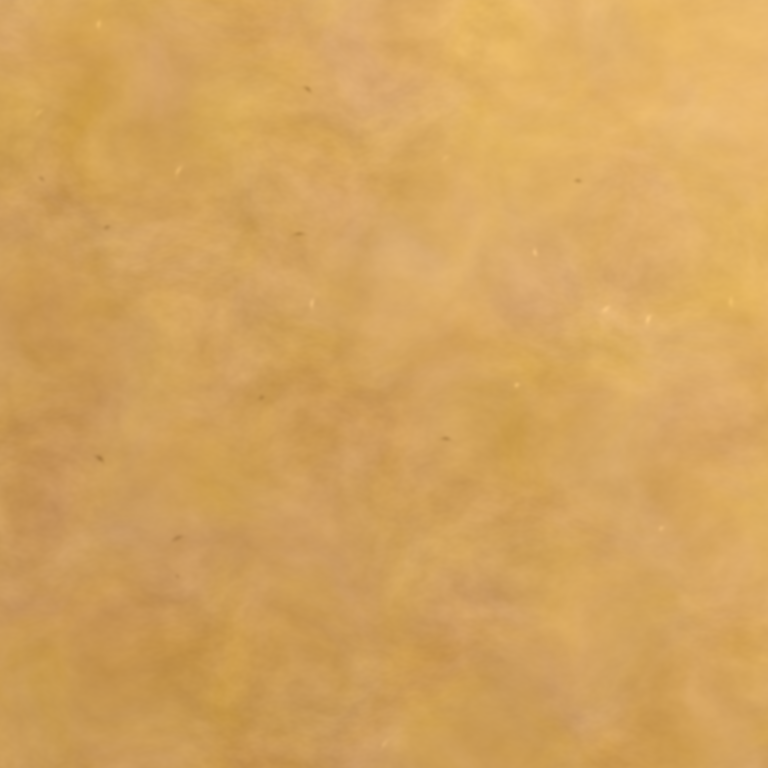
Reproduce this texture procedurally as a three.js fragment shader.

```glsl
// Softly mottled ochre plaster, lit from the upper right.
// Warped gradient noise drives tone and hue separately, finer octaves give
// trowelled relief, and a sparse grid adds tiny dark nicks and pale bumps.

#define SHADE vec3(0.778, 0.588, 0.330)
#define LIGHT vec3(0.930, 0.742, 0.440)
#define LIGHT_FALLOFF 1.75
#define BLOTCH_SCALE 5.0
#define TONE_AMOUNT 0.070
#define HUE_AMOUNT 0.115
#define RELIEF_SCALE 17.0
#define RELIEF_AMOUNT 0.052
#define FLECK_CELLS 11.0
#define FLECK_SHARE 0.17

varying vec2 vUv;

vec2 hash2(vec2 p) {
  vec3 q = fract(p.xyx * vec3(0.1031, 0.1030, 0.0973));
  q += dot(q, q.yzx + 33.33);
  return fract((q.xx + q.yz) * q.zy);
}

float gradientAt(vec2 cell, vec2 offset) {
  float angle = 6.2832 * hash2(cell).x;
  return dot(vec2(cos(angle), sin(angle)), offset);
}

float gradientNoise(vec2 p) {
  vec2 i = floor(p), f = fract(p);
  vec2 u = f * f * f * (f * (f * 6.0 - 15.0) + 10.0);
  vec2 e = vec2(1.0, 0.0);
  float low = mix(gradientAt(i, f), gradientAt(i + e.xy, f - e.xy), u.x);
  float high = mix(gradientAt(i + e.yx, f - e.yx), gradientAt(i + e.xx, f - e.xx), u.x);
  return mix(low, high, u.y);
}

// Octaves turn as they shrink, so the lattice does not show
float fbm(vec2 p, float gain) {
  float sum = 0.0, weight = 0.6;
  for (int octave = 0; octave < 4; octave++) {
    sum += weight * gradientNoise(p);
    p = mat2(1.6, 1.2, -1.2, 1.6) * p + 17.3;
    weight *= gain;
  }
  return sum;
}

// Signed fleck mask: negative for dark nicks, positive for pale bumps
float flecks(vec2 uv) {
  vec2 p = uv * FLECK_CELLS;
  vec2 cell = floor(p);
  vec2 pick = hash2(cell + 71.0);
  vec2 shape = hash2(cell + 139.0);
  vec2 d = fract(p) - mix(vec2(0.25), vec2(0.75), hash2(cell + 211.0));
  float pale = step(0.65, pick.y);
  float angle = mix(-0.8, 0.5, shape.x) + pale * 1.3;
  float c = cos(angle), s = sin(angle);
  d = vec2(c * d.x + s * d.y, c * d.y - s * d.x);
  d.y += 1.5 * d.x * d.x;
  d /= vec2(mix(0.04, 0.085, shape.y), 0.036);
  float strength = mix(0.25, 1.0, fract(shape.x * 7.0));
  return exp(-dot(d, d)) * strength * mix(-1.0, 0.65, pale) * step(pick.x, FLECK_SHARE);
}

void main() {
  vec2 uv = vUv;

  // Broad light falling off from the upper right corner
  float light = pow(clamp(0.5 * (uv.x + uv.y), 0.0, 1.0), LIGHT_FALLOFF);
  vec3 color = mix(SHADE, LIGHT, light);

  // Cloudy tone, and drifts between golden and pinkish pigment
  vec2 warp = vec2(gradientNoise(uv * 7.0 + 3.7), gradientNoise(uv * 7.0 + 41.2));
  vec2 p = uv * BLOTCH_SCALE + 0.35 * warp;
  float tone = fbm(p + 8.4, 0.58);
  float hue = fbm(p * 1.1 + 27.9, 0.62);
  color += TONE_AMOUNT * tone * vec3(0.9, 1.0, 0.8);
  color += HUE_AMOUNT * hue * vec3(0.04, 0.06, 1.0);
  color.g += 0.018 * gradientNoise(p * 1.6 + 63.0);

  // Trowelled relief, slightly wider than tall, stronger to the left
  float patches = smoothstep(-0.35, 0.35, gradientNoise(uv * 4.0 + 90.0) + 0.3 * (0.5 - uv.x));
  vec2 r = (uv + 0.02 * warp) * vec2(0.85, 1.15) * RELIEF_SCALE;
  float relief = fbm(r + 12.0, 0.66) * 1.5;
  color += RELIEF_AMOUNT * relief * mix(0.5, 1.0, patches) * vec3(1.0, 1.0, 0.9);

  // Scattered flecks
  color += 0.13 * flecks(uv) * vec3(1.0, 0.95, 0.8);

  gl_FragColor = vec4(clamp(color, 0.0, 1.0), 1.0);
}
```
